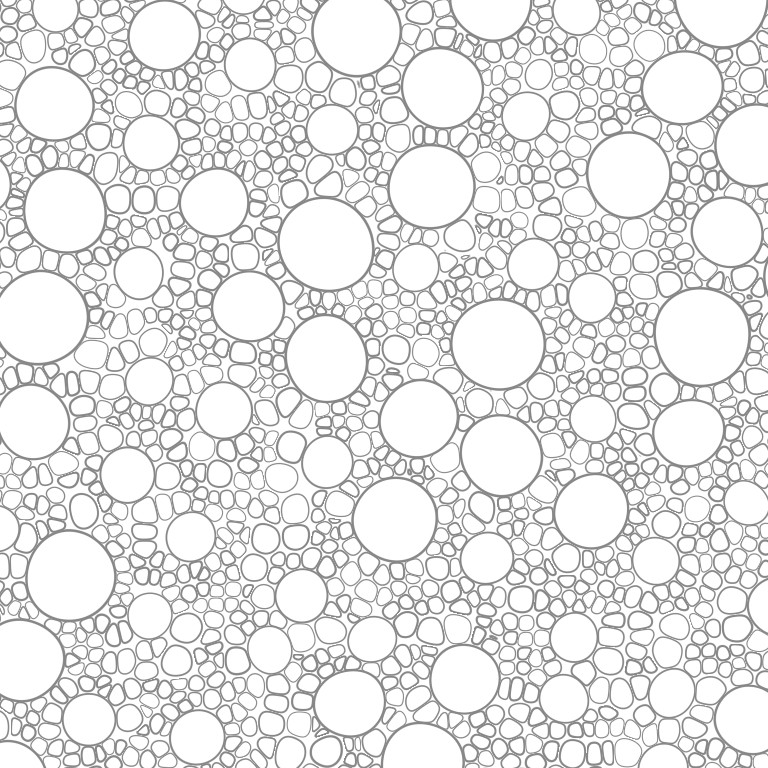
Give the GLSL for this pattern, as a Shadertoy shader.

```glsl
// Tightly packed pebble outlines: scattered large discs with small round cells between them.

vec3 hash3(vec2 cell) {
    vec3 h = fract(cell.xyx * vec3(.1031, .1030, .0973));
    h += dot(h, h.yxz + 33.33);
    return fract((h.xxy + h.yzz) * h.zyx);
}

float gradientDot(vec2 corner, vec2 offset) {
    return dot(hash3(corner).xy * 2. - 1., offset);
}

float gradientNoise(vec2 p) {
    vec2 i = floor(p), f = p - i, u = f * f * (3. - 2. * f), e = vec2(1, 0);
    return mix(mix(gradientDot(i, f), gradientDot(i + e, f - e), u.x),
               mix(gradientDot(i + e.yx, f - e.yx), gradientDot(i + 1., f - 1.), u.x), u.y);
}

// Soft stroke of a given half width around the zero line of a distance
float stroke(float dist, float halfWidth, float pixel) {
    return 1. - smoothstep(halfWidth - .7 * pixel, halfWidth + .7 * pixel, abs(dist));
}

void mainImage(out vec4 fragColor, in vec2 fragCoord) {
    const float CELL = .04;       // side of a small lattice cell on the canvas
    const float BIG_SIDE = 3.3;   // side of a large-disc cell, in small cells
    float pixel = 1. / (iResolution.y * CELL);

    // A gentle warp makes the discs slightly oval
    vec2 uv = fragCoord / iResolution.y;
    uv += .008 * vec2(gradientNoise(uv * 9. + 3.), gradientNoise(uv * 9. + 47.));
    vec2 p = uv / CELL + 40.;
    float ink = 0.;

    // Large discs: one per cell of a turned brick lattice, kept inside its cell
    mat2 turn = mat2(cos(.5), sin(.5), -sin(.5), cos(.5));
    vec2 q = turn * p / BIG_SIDE;
    vec3 discs[9];
    for (int k = 0; k < 9; k++) {
        float row = floor(q.y) + float(k / 3 - 1);
        float shift = hash3(vec2(row, 71.)).x;
        vec2 id = vec2(floor(q.x - shift) + float(k % 3 - 1), row);
        vec3 h = hash3(id + 200.);
        float radius = .75 + .85 * h.z * h.z;
        vec2 jitter = (h.xy * 2. - 1.) * (.5 * BIG_SIDE - radius - .03);
        vec2 center = ((id + .5 + vec2(shift, 0)) * BIG_SIDE + jitter) * turn;
        discs[k] = vec3(center, radius);
        ink = max(ink, stroke(length(p - center) - radius, .025 + .018 * h.z, pixel));
    }

    // Small pebbles: one to four per cell, pushed out of the large discs
    vec4 pebbles[64];             // center, radius, stroke half width
    int count = 0;
    for (int k = 0; k < 16; k++) {
        float row = floor(p.y - .5) + float(k / 4 - 1);
        float shift = hash3(vec2(row, 13.)).y;
        vec2 id = vec2(floor(p.x - shift - .5) + float(k % 4 - 1), row);
        vec3 h = hash3(id);
        int group = 1 + int(h.x * 3.99);
        float n = float(group);
        for (int m = 0; m < group; m++) {
            vec3 g = hash3(id + float(m) * 19. + 500.);
            float angle = 6.2832 * (h.y + float(m) / n);
            float ring = group > 1 ? .22 + .035 * n : .1;
            vec2 center = id + .5 + vec2(shift, 0) + ring * vec2(cos(angle), sin(angle))
                        + .1 * (g.xy - .5);
            float radius = .52 / sqrt(n) * (.87 + .26 * g.z);
            bool keep = true;
            for (int b = 0; b < 9; b++) {
                vec2 away = center - discs[b].xy;
                float gap = length(away) - discs[b].z;
                if (gap < -.4 * radius) keep = false;
                else if (gap < radius) center += normalize(away) * (radius - gap);
            }
            if (keep) pebbles[count++] = vec4(center, radius, .017 + .02 * g.x);
        }
    }

    // Owner of this point in the power diagram of the pebbles
    int owner = -1;
    float ownPower = 1e5;
    for (int k = 0; k < count; k++) {
        vec2 v = p - pebbles[k].xy;
        float power = dot(v, v) - pebbles[k].z * pebbles[k].z;
        if (power < ownPower) { ownPower = power; owner = k; }
    }

    // Rounded cell: smooth minimum of the distances to all its borders
    if (owner >= 0) {
        vec4 own = pebbles[owner];
        float soft = .18 * own.z;
        vec2 v = p - own.xy;
        float weight = exp(-max(1.25 * own.z - length(v), -2.) / soft);
        float total = weight;
        vec2 slope = -weight * v / max(length(v), .001);
        for (int k = 0; k < count; k++) {
            if (k == owner) continue;
            vec2 w = p - pebbles[k].xy, across = own.xy - pebbles[k].xy;
            float span = max(length(across), .01);
            float power = dot(w, w) - pebbles[k].z * pebbles[k].z;
            weight = exp(-.5 * (power - ownPower) / (span * soft));
            total += weight;
            slope += weight * across / span;
        }
        for (int b = 0; b < 9; b++) {
            vec2 w = p - discs[b].xy;
            weight = exp(-max(length(w) - discs[b].z, -2.) / soft);
            total += weight;
            slope += weight * w / max(length(w), .001);
        }
        float inside = -soft * log(max(total, 1e-30)) - .5 * own.w;
        ink = max(ink, stroke(inside / max(length(slope) / total, .35), own.w, pixel));
    }

    fragColor = vec4(vec3(mix(1., .53, ink)), 1);
}
```
